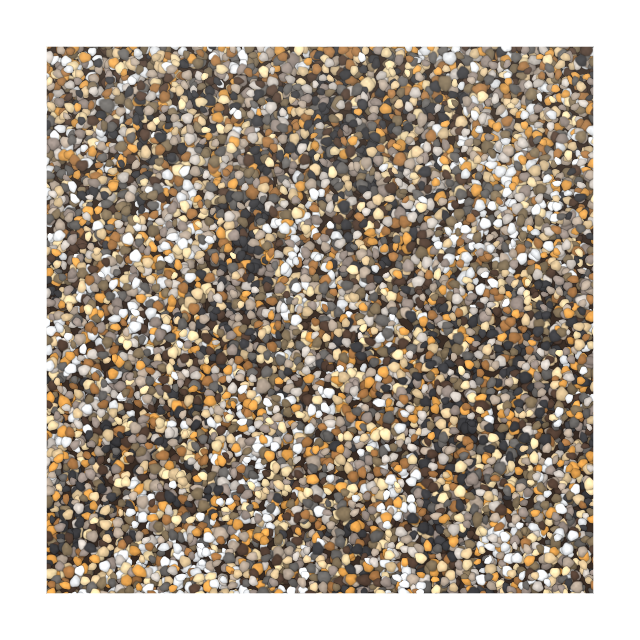
Give the GLSL for this texture, as a Shadertoy shader.

```glsl
#define MARGIN 0.073
#define CELL 0.0178
#define LAYERS 4
#define GRAIN_RADIUS 0.47
#define EDGE_SOFTNESS 0.16
#define SHADOW 0.30
#define PATCH_SCALE 13.0
#define PATCH_STRENGTH 0.42
#define HAZE 0.12

const vec3 GAP_COLOR = vec3(0.22, 0.17, 0.14);
const vec3 HAZE_COLOR = vec3(0.80, 0.78, 0.74);
const vec3 PAPER_COLOR = vec3(1.0);

// Grain colours, ordered from dark to light
const vec3 GRAINS[12] = vec3[12](
    vec3(0.22, 0.22, 0.23), vec3(0.30, 0.23, 0.19), vec3(0.37, 0.36, 0.35),
    vec3(0.46, 0.40, 0.31), vec3(0.60, 0.42, 0.25), vec3(0.55, 0.50, 0.47),
    vec3(0.66, 0.60, 0.54), vec3(0.83, 0.59, 0.29), vec3(0.75, 0.72, 0.69),
    vec3(0.81, 0.71, 0.55), vec3(0.90, 0.81, 0.63), vec3(0.87, 0.88, 0.89));

vec4 hash4(vec2 p) {
    vec4 q = fract(p.xyxy * vec4(0.1031, 0.1030, 0.0973, 0.1099));
    q += dot(q, q.wzxy + 33.33);
    return fract((q.xxyz + q.yzzw) * q.zywx);
}

float valueNoise(vec2 p) {
    vec2 i = floor(p), f = fract(p);
    f = f * f * (3.0 - 2.0 * f);
    float low = mix(hash4(i).x, hash4(i + vec2(1, 0)).x, f.x);
    float high = mix(hash4(i + vec2(0, 1)).x, hash4(i + vec2(1, 1)).x, f.x);
    return mix(low, high, f.y);
}

// Radial distance inside a rounded, slightly angular pebble: 1 on its rim
float pebbleDistance(vec2 p, float radius, float aspect, float turn, float phase) {
    float c = cos(turn), s = sin(turn);
    vec2 q = mat2(c, -s, s, c) * p / (radius * vec2(1.0, aspect));
    float angle = atan(q.y, q.x);
    float lumps = 0.07 * sin(3.0 * angle + phase) + 0.04 * sin(5.0 * angle - 2.0 * phase);
    return length(q) * (1.0 + lumps);
}

// Paints one grid of pebbles over the colour below
vec3 paintLayer(vec3 col, vec2 uv, int layer) {
    float depth = float(layer) / float(LAYERS - 1);
    vec2 offset = vec2(37.3, 71.7) * float(layer + 1);
    vec2 p = uv / CELL + offset;
    for (int y = 1; y >= -1; y--)
    for (int x = -1; x <= 1; x++) {
        vec2 id = floor(p) + vec2(x, y);
        vec4 place = hash4(id + 11.0);
        vec4 look = hash4(id + 211.0);
        vec2 local = p - id - place.xy;

        float radius = GRAIN_RADIUS * mix(0.72, 1.15, place.z);
        radius *= 1.0 + 0.3 * step(0.975, look.w);
        float aspect = mix(0.62, 0.98, look.z);
        float d = pebbleDistance(local, radius, aspect, 6.2832 * place.w, 40.0 * look.w);

        vec2 center = (id + place.xy - offset) * CELL;
        float drift = valueNoise(center * PATCH_SCALE) - 0.5;
        float pick = clamp(look.x + PATCH_STRENGTH * drift, 0.0, 0.999);
        vec3 grain = GRAINS[int(pick * 12.0)];

        // Domed body lit from the upper left
        float light = 1.21 - 0.25 * min(d * d, 1.2);
        light += 0.10 * dot(local / radius, vec2(-0.5, 0.85));
        light *= mix(0.92, 1.08, look.y) * mix(0.88, 1.0, depth);

        col *= 1.0 - SHADOW * smoothstep(1.32, 0.95, d);
        float cover = 1.0 - smoothstep(1.0 - EDGE_SOFTNESS, 1.0 + EDGE_SOFTNESS, d);
        col = mix(col, grain * light, cover);
    }
    return col;
}

void mainImage(out vec4 fragColor, in vec2 fragCoord) {
    float size = min(iResolution.x, iResolution.y);
    vec2 uv = (fragCoord - 0.5 * iResolution.xy) / size + 0.5;

    vec3 col = GAP_COLOR;
    for (int i = 0; i < LAYERS; i++) col = paintLayer(col, uv, i);

    // Mineral mottling, then a pale haze towards the top
    col *= 0.95 + 0.10 * valueNoise(uv * 260.0);
    col = mix(col, HAZE_COLOR, HAZE * smoothstep(0.35, 1.0, uv.y));

    // White margin around the square of gravel
    vec2 border = abs(uv - 0.5) - (0.5 - MARGIN);
    float edge = max(border.x, border.y) * size;
    col = mix(col, PAPER_COLOR, smoothstep(-0.7, 0.7, edge));
    fragColor = vec4(clamp(col, 0.0, 1.0), 1.0);
}
```
